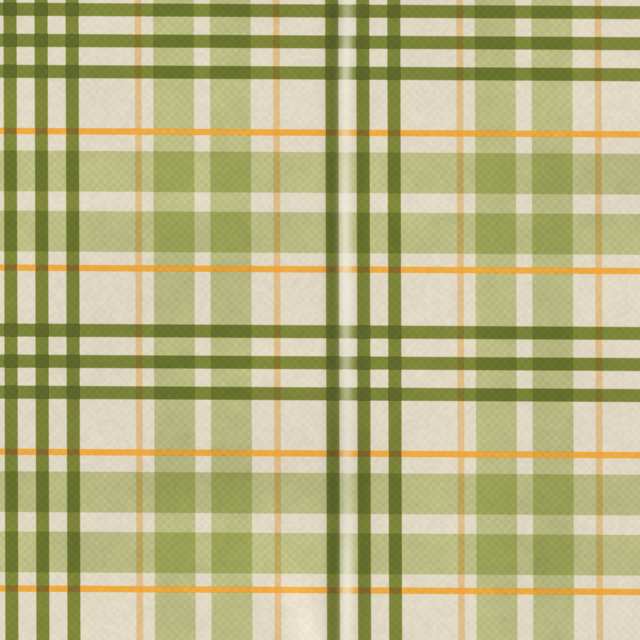
Give the GLSL for this pattern, as a Shadertoy shader.

```glsl
#define CREAM vec3(0.875, 0.845, 0.765)
#define BAND_GREEN vec3(0.72, 0.725, 0.51)
#define LINE_GREEN vec3(0.485, 0.515, 0.225)
#define DEEPEST vec3(0.37, 0.41, 0.18)
#define WARP_GOLD vec3(0.865, 0.735, 0.535)
#define WEFT_GOLD vec3(0.93, 0.665, 0.255)
#define PERIOD vec2(0.5026, 0.5013)
#define START vec2(0.0156, 0.0143)
#define TILT vec2(0.003, 0.0055)
#define WEAVE_COUNT 76.0
#define WEAR 0.05
#define FOLD_X 0.541

float hash(vec2 p) {
    vec3 q = fract(vec3(p.xyx) * 0.1031);
    q += dot(q, q.yzx + 33.33);
    return fract((q.x + q.y) * q.z);
}

float noise(vec2 p) {
    vec2 cell = floor(p), f = fract(p);
    f = f * f * (3.0 - 2.0 * f);
    return mix(mix(hash(cell), hash(cell + vec2(1, 0)), f.x),
               mix(hash(cell + vec2(0, 1)), hash(cell + vec2(1, 1)), f.x), f.y);
}

float bump(float x, float width) {
    return exp(-x * x / (width * width));
}

// Signed offset from the nearest repeat of a centre
float wrapped(float t, float centre, float period) {
    return mod(t - centre + 0.5 * period, period) - 0.5 * period;
}

float stripe(float offset, float halfWidth) {
    float soft = max(0.0016, 0.75 / iResolution.y);
    return 1.0 - smoothstep(-soft, soft, abs(offset) - halfWidth);
}

// Masks for one direction: x = wide bands, y = triple lines, z = gold lines
// pairs = band centre, band spread, gold centre, gold spread
vec3 stripeMasks(float t, float period, vec4 pairs, float goldHalf) {
    float band = stripe(abs(wrapped(t, pairs.x, period)) - pairs.y, 0.0318);
    float gold = stripe(abs(wrapped(t, pairs.z, period)) - pairs.w, goldHalf);
    float triple = 0.0;
    for (int i = 0; i < 3; i++)
        triple = max(triple, stripe(wrapped(t, float(i) * 0.0485, period), 0.0101));
    return vec3(band, triple, gold);
}

// Transparent ink, relative to the bare cloth
vec3 inkOf(vec3 masks, vec3 gold) {
    vec3 ink = mix(vec3(1.0), BAND_GREEN / CREAM, masks.x);
    ink = mix(ink, LINE_GREEN / CREAM, masks.y);
    return mix(ink, gold / CREAM, masks.z);
}

void mainImage(out vec4 fragColor, in vec2 fragCoord) {
    vec2 p = fragCoord / iResolution.y;
    p.y = 1.0 - p.y;

    // Slightly skewed cloth coordinates
    vec2 t = p - TILT * p.yx - START;
    vec3 warp = stripeMasks(t.x, PERIOD.x, vec4(0.2997, 0.0443, 0.308, 0.108), 0.0052);
    vec3 weft = stripeMasks(t.y, PERIOD.y, vec4(0.2995, 0.047, 0.297, 0.1068), 0.0046);

    // Overprinted inks; weft gold stays bright across the bands
    vec3 color = CREAM * inkOf(warp, WARP_GOLD) * inkOf(weft, WEFT_GOLD);
    color = max(color, DEEPEST);
    color = mix(color, WEFT_GOLD, 0.8 * weft.z * (1.0 - warp.y));

    // Uneven print and embossed weave
    float printed = clamp(dot(warp.xy + weft.xy, vec2(1.0)), 0.0, 1.0);
    float mottle = noise(p * 7.0) + 0.5 * noise(p * 38.0) - 0.75;
    float grain = noise(p * 190.0) - 0.5;
    vec2 thread = cos(6.28318 * WEAVE_COUNT * p);
    color *= 1.0 + WEAR * mottle * (0.5 + printed) + WEAR * 0.8 * grain;
    color *= 1.0 + 0.018 * thread.x * thread.y * (0.6 + printed);

    // Glossy vertical crease with a shaded flank
    float x = p.x - FOLD_X - 0.006 * (noise(vec2(p.y * 6.0, 3.0)) - 0.5);
    float gloss = bump(x, 0.010) * (0.45 + 0.5 * noise(vec2(p.y * 9.0, 8.0)));
    color *= 1.0 - 0.13 * bump(x + 0.019, 0.014) - 0.05 * bump(x - 0.022, 0.012);
    color = mix(color, vec3(0.95, 0.935, 0.88), 0.75 * gloss);

    // Soft gleam where the cloth buckles at the lower edge
    float gleam = bump(p.x - 0.47 - 0.3 * (p.y - 0.95), 0.025) * smoothstep(0.85, 1.0, p.y);
    color += 0.06 * gleam;

    fragColor = vec4(clamp(color, 0.0, 1.0), 1.0);
}
```
